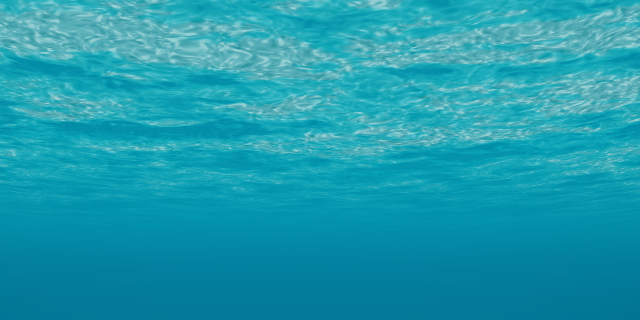
This texture is drawn by a Shadertoy shader. Its source:

```glsl
// Underside of a rippled sea surface fading down into deep blue water.
// A depth gradient is overlaid with perspective-stretched noise waves;
// soft ellipses set the pale reflections and bent bands the dark troughs.

float hash(vec2 p) {
    return fract(sin(dot(p, vec2(127.1, 311.7))) * 43758.5453);
}

float noise(vec2 p) {
    vec2 i = floor(p), f = fract(p);
    f = f * f * (3.0 - 2.0 * f);
    float low = mix(hash(i), hash(i + vec2(1.0, 0.0)), f.x);
    float high = mix(hash(i + vec2(0.0, 1.0)), hash(i + vec2(1.0)), f.x);
    return mix(low, high, f.y);
}

float fbm(vec2 p, int octaves) {
    float sum = 0.0, weight = 0.5, total = 0.0;
    for (int i = 0; i < octaves; i++) {
        sum += weight * noise(p);
        total += weight;
        weight *= 0.55;
        p = mat2(1.9, 0.25, -0.25, 1.9) * p + 17.3;
    }
    return sum / total;
}

// Signed wavelets: narrow crests from two crossing directions
float wavelets(vec2 p, vec2 scale, float slope) {
    float a = noise((p + vec2(0.0, slope * p.x)) * scale);
    float b = noise((p - vec2(0.0, slope * p.x)) * scale * 1.3 + 9.1);
    return 1.0 - abs(2.0 * a - 1.0) - abs(2.0 * b - 1.0);
}

// Soft tilted ellipse
float glow(vec2 p, vec2 centre, vec2 radius, float slope) {
    vec2 d = p - centre;
    d.y -= slope * d.x;
    d /= radius;
    return exp(-dot(d, d));
}

// Soft line between two points
float band(vec2 p, vec2 a, vec2 b, float width) {
    vec2 ab = b - a;
    float t = clamp(dot(p - a, ab) / dot(ab, ab), 0.0, 1.0);
    float d = length(p - a - ab * t) / width;
    return exp(-d * d);
}

vec3 waterGradient(float y) {
    vec3 c = mix(vec3(0.01, 0.475, 0.60), vec3(0.01, 0.515, 0.635), smoothstep(0.0, 0.24, y));
    c = mix(c, vec3(0.01, 0.585, 0.685), smoothstep(0.16, 0.36, y));
    c = mix(c, vec3(0.02, 0.625, 0.705), smoothstep(0.32, 0.52, y));
    return mix(c, vec3(0.06, 0.645, 0.71), smoothstep(0.5, 0.85, y));
}

float paleAreas(vec2 p) {
    float s = glow(p, vec2(0.20, 0.90), vec2(0.20, 0.08), -0.15);
    s += 0.8 * glow(p, vec2(0.02, 0.90), vec2(0.09, 0.08), 0.0);
    s += 0.8 * glow(p, vec2(0.46, 0.82), vec2(0.11, 0.05), -0.2);
    s += 0.9 * glow(p, vec2(0.76, 0.85), vec2(0.18, 0.06), 0.12);
    s += 0.9 * glow(p, vec2(0.92, 0.93), vec2(0.24, 0.06), 0.12);
    s += 0.8 * glow(p, vec2(0.46, 0.68), vec2(0.07, 0.025), 0.15);
    s += 0.9 * glow(p, vec2(0.63, 0.73), vec2(0.06, 0.025), 0.1);
    s += 0.8 * glow(p, vec2(0.62, 0.57), vec2(0.17, 0.055), 0.12);
    s += 0.9 * glow(p, vec2(0.93, 0.70), vec2(0.15, 0.055), 0.2);
    s += 0.6 * glow(p, vec2(0.10, 0.66), vec2(0.10, 0.035), -0.1);
    return s + 0.6 * glow(p, vec2(0.31, 0.54), vec2(0.06, 0.02), 0.0);
}

float troughs(vec2 p) {
    float s = band(p, vec2(0.40, 0.99), vec2(0.53, 0.86), 0.016);
    s += band(p, vec2(0.53, 0.84), vec2(0.63, 0.76), 0.013);
    s += band(p, vec2(0.62, 0.89), vec2(0.91, 0.96), 0.013);
    s += band(p, vec2(0.66, 0.76), vec2(1.0, 0.82), 0.020);
    s += band(p, vec2(0.0, 0.80), vec2(0.19, 0.745), 0.016);
    s += band(p, vec2(0.19, 0.73), vec2(0.42, 0.75), 0.015);
    s += band(p, vec2(0.0, 0.60), vec2(0.36, 0.58), 0.022);
    return s + band(p, vec2(0.56, 0.46), vec2(1.0, 0.60), 0.025);
}

void mainImage(out vec4 fragColor, in vec2 fragCoord) {
    vec2 uv = fragCoord / iResolution.xy;

    // Waves flatten and crowd together toward the distant water
    float bend = uv.x - 0.45;
    float height = max(uv.y - 0.16 - 0.2 * bend * bend, 0.05);
    vec2 q = vec2((uv.x - 0.5) * 2.0 / (0.4 + 0.6 * height), log(height));
    q += vec2(0.14, 0.06) * (vec2(fbm(q * vec2(5.0, 10.0), 3), fbm(q * vec2(5.0, 11.0) + 31.0, 3)) - 0.5);

    float swell = fbm(q * vec2(4.5, 20.0) + 5.0, 4) - 0.5;
    float ripple = wavelets(q, vec2(9.0, 33.0), 0.12);
    float chop = wavelets(q + 0.03 * swell, vec2(22.0, 58.0), 0.2);
    float grain = fbm(q * vec2(46.0, 76.0), 2) - 0.5;

    // Broad light and shade, frayed by the swell
    vec2 place = uv + vec2(0.10, 0.07) * swell;
    float pale = paleAreas(place);
    float shade = troughs(place);
    float surface = smoothstep(0.30, 0.62, uv.y);
    float light = 0.05 + 0.58 * pale + 1.5 * swell + 0.24 * ripple + 0.14 * chop - 0.5 * shade;

    // Water, turquoise wave faces, grey-white reflections
    vec3 col = waterGradient(uv.y);
    float far = smoothstep(0.2, 0.45, uv.y);
    col += vec3(0.02, 0.09, 0.07) * (swell + 0.14 * ripple) * far;
    col = mix(col, vec3(0.01, 0.55, 0.655), 0.85 * surface * smoothstep(0.0, -0.4, light));
    col = mix(col, vec3(0.15, 0.68, 0.73), 0.9 * surface * smoothstep(-0.1, 0.3, light));
    col = mix(col, vec3(0.34, 0.675, 0.71), 0.95 * surface * smoothstep(0.24, 0.66, light));

    // Fine broken ripples, strongest within the reflections
    float lit = smoothstep(-0.1, 0.6, light);
    float detail = 0.7 * chop + 2.3 * grain;
    col += vec3(0.14, 0.085, 0.08) * detail * surface * (0.16 + 0.84 * lit);
    float sparkle = smoothstep(0.35, 1.1, detail) * smoothstep(0.2, 0.65, light);
    col = mix(col, vec3(0.66, 0.84, 0.84), 0.55 * surface * sparkle);

    // Slight darkening at the lower corners
    col *= 1.0 - 0.12 * bend * bend * (1.0 - uv.y);
    fragColor = vec4(clamp(col, 0.0, 1.0), 1.0);
}
```
